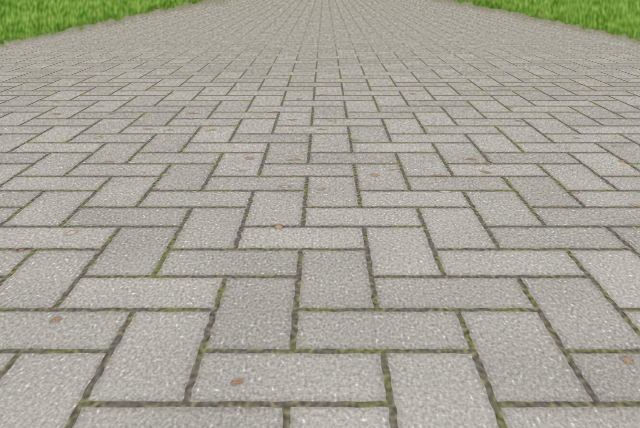
Reproduce this texture procedurally as a WebGL 1 fragment shader.

```glsl
precision highp float;
// A herringbone brick path receding between two grass verges.
// Each pixel is projected onto the ground plane, where unit cells form 2x1
// bricks; gradient noise adds grit, moss and worn joints, hashes scatter leaves.
uniform vec2 u_resolution;

vec2 hash2(vec2 p) {
  p = vec2(dot(p, vec2(127.1, 311.7)), dot(p, vec2(269.5, 183.3)));
  return fract(sin(p) * 43758.55);
}

float gradientNoise(vec2 p) {
  vec2 i = floor(p), f = fract(p);
  vec2 w = f * f * f * (f * (f * 6.0 - 15.0) + 10.0);
  vec2 e = vec2(0.0, 1.0);
  float a = dot(hash2(i) * 2.0 - 1.0, f);
  float b = dot(hash2(i + e.yx) * 2.0 - 1.0, f - e.yx);
  float c = dot(hash2(i + e.xy) * 2.0 - 1.0, f - e.xy);
  float d = dot(hash2(i + e.yy) * 2.0 - 1.0, f - e.yy);
  return mix(mix(a, b, w.x), mix(c, d, w.x), w.y);
}

// xy: distance to the brick's side and end edges, zw: brick identity
vec4 herringbone(vec2 g) {
  vec2 cell = floor(g), f = g - cell;
  float phase = mod(cell.x - cell.y + 1.0, 4.0);
  bool lying = phase < 1.5;
  vec2 offset = lying ? vec2(phase, 0.0) : vec2(0.0, 3.0 - phase);
  vec2 size = lying ? vec2(2.0, 1.0) : vec2(1.0, 2.0);
  vec2 local = f + offset;
  return vec4(min(local, size - local), cell - offset);
}

vec3 grassColor(vec2 p) {
  float blades = gradientNoise(p * vec2(150.0, 75.0)) + 0.6 * gradientNoise(p * 38.0);
  vec3 c = mix(vec3(0.30, 0.46, 0.13), vec3(0.56, 0.69, 0.32), clamp(0.5 + blades, 0.0, 1.0));
  float litter = smoothstep(0.32, 0.45, gradientNoise(p * vec2(55.0, 80.0) + 9.0));
  return mix(c, vec3(0.62, 0.53, 0.38), litter * 0.6);
}

void main() {
  // Screen position in canvas heights, measured downward from the top
  vec2 p = vec2(gl_FragCoord.x, u_resolution.y - gl_FragCoord.y) / u_resolution.y;
  float px = 1.0 / u_resolution.y;

  // Ground projection and the size of one pixel on the ground
  float drop = p.y + 0.0625;
  vec2 ground = vec2((p.x - 0.758) / (0.24 * drop) + 0.355, 7.18 / drop - 7.13);
  vec2 foot = px * vec2(1.0 / (0.24 * drop), 7.18 / (drop * drop));
  float nearby = 1.0 - smoothstep(0.04, 0.3, foot.y);

  // Bricks with slightly irregular edges
  vec2 wobble = vec2(gradientNoise(ground * 5.0), gradientNoise(ground * 5.0 + 31.0));
  vec4 brick = herringbone(ground + wobble * 0.03 * nearby);
  vec2 tone = hash2(brick.zw);
  float grit = gradientNoise(ground * vec2(27.0, 14.0)) * nearby;
  float fine = gradientNoise(p * vec2(150.0, 190.0));
  float stain = gradientNoise(ground * 0.8 + 5.0) * nearby;
  vec3 col = mix(vec3(0.695, 0.68, 0.655), vec3(0.665, 0.65, 0.605), smoothstep(0.3, 0.0, p.y));
  col += (tone.x - 0.5) * 0.05 * (1.0 - smoothstep(0.3, 0.9, foot.y));
  col += grit * 0.15 + fine * 0.12 + stain * 0.05;
  col += 0.10 * smoothstep(0.33, 0.48, grit);

  // Worn rim, then the joints themselves, fading as they become too fine
  float rim = 1.0 - smoothstep(0.03, 0.14, min(brick.x, brick.y * 0.8));
  col -= rim * 0.06 * nearby;
  vec2 width = vec2(0.036, 0.047);
  vec2 seam = 1.0 - smoothstep(width - foot * 0.8, width + foot * 0.8, brick.xy);
  seam *= 1.0 - smoothstep(vec2(0.2, 0.25), vec2(0.9, 1.1), foot.yy);
  seam *= min(vec2(1.0), width * 4.5 / foot);
  float column = abs(fract(ground.x + 0.5) - 0.5);
  float farLine = 1.0 - smoothstep(0.0, 0.05 + foot.x, column);
  farLine *= 0.3 * smoothstep(0.3, 1.0, foot.y);
  float joint = max(max(seam.x, seam.y), farLine);

  // Soil, moss and crumbs between the bricks
  float patchy = gradientNoise(ground * vec2(1.7, 1.5) + 17.0);
  float crumbs = gradientNoise(ground * vec2(17.0, 11.0) + 43.0) * nearby;
  float moss = smoothstep(-0.12, 0.3, patchy + crumbs * 0.5);
  vec3 soil = mix(vec3(0.43, 0.405, 0.37), vec3(0.46, 0.48, 0.27), moss * 0.85);
  soil += crumbs * 0.25;
  soil = mix(soil, vec3(0.66, 0.52, 0.39), smoothstep(0.28, 0.42, crumbs) * 0.7);
  col = mix(col, soil, joint * 0.92);

  // Fallen leaves: one candidate in each large ground cell
  vec2 leafGrid = ground / vec2(0.8, 1.1);
  vec2 home = floor(leafGrid);
  vec2 pick = hash2(home + 71.0);
  vec2 q = (leafGrid - home - 0.25 - 0.5 * hash2(home + 13.0)) * vec2(0.8, 1.1);
  float turn = pick.y * 6.283;
  q = mat2(cos(turn), -sin(turn), sin(turn), cos(turn)) * q;
  float ragged = 0.02 * gradientNoise(q * 28.0 + home);
  float leafSize = 0.035 + 0.05 * pick.y;
  float leaf = length(q * vec2(0.85, 1.25)) + ragged - leafSize;
  float soft = 0.6 * foot.y + 0.004;
  float present = step(pick.x, 0.17) * (1.0 - smoothstep(0.12, 0.4, foot.y));
  float shadow = 1.0 - smoothstep(0.0, 0.05 + soft, leaf);
  col *= 1.0 - 0.2 * shadow * present;
  vec3 leafColor = mix(vec3(0.66, 0.46, 0.32), vec3(0.84, 0.77, 0.66), fract(pick.x * 91.0));
  leafColor += 0.15 * gradientNoise(q * 50.0);
  col = mix(col, leafColor, (1.0 - smoothstep(-soft, soft, leaf)) * present);

  // Grass verges, their inner borders ragged and shaded
  float verge = max(0.101 - 0.207 * p.x, 0.21 * (p.x - 1.055)) - p.y;
  verge += 0.012 * gradientNoise(p * 45.0) + 0.006 * gradientNoise(p * 110.0);
  col = mix(col, vec3(0.50, 0.50, 0.37), 0.6 * smoothstep(-0.018, 0.0, verge));
  vec3 grass = grassColor(p) * mix(0.86, 1.0, smoothstep(0.0, 0.025, verge));
  col = mix(col, grass, smoothstep(-px, px * 1.5, verge));

  gl_FragColor = vec4(clamp(col, 0.0, 1.0), 1.0);
}
```
